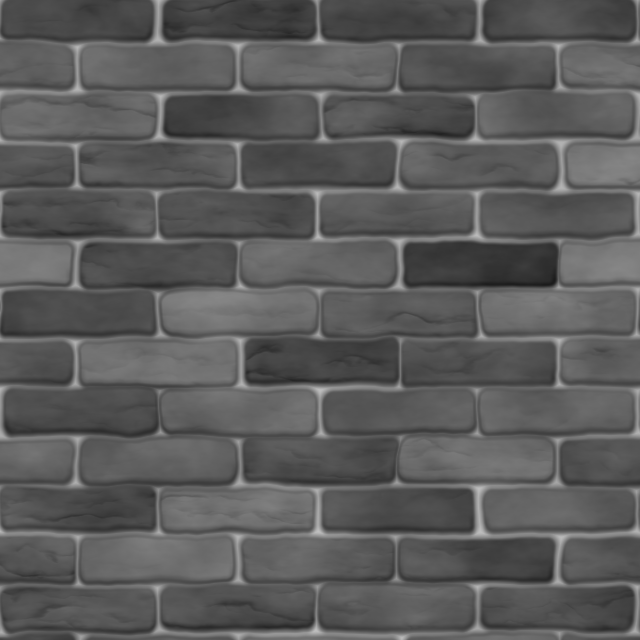
Give the GLSL for this texture map, as a WebGL 2 fragment shader.

```glsl
#version 300 es
precision highp float;
// Grey running-bond brick wall, 4 bricks across and 13 courses up.
// Jittered rounded-box distances give bricks, soft mortar and shadows;
// warped noise gives each brick its own tone, mottling and slate-like cracks.
uniform vec2 u_resolution;
out vec4 fragColor;

float hash(vec2 p) {
    vec3 q = fract(p.xyx * vec3(0.1031, 0.1030, 0.0973));
    q += dot(q, q.yzx + 33.33);
    return fract((q.x + q.y) * q.z);
}

float noise(vec2 p) {
    vec2 i = floor(p), f = fract(p);
    f = f * f * (3.0 - 2.0 * f);
    return mix(mix(hash(i), hash(i + vec2(1, 0)), f.x),
               mix(hash(i + vec2(0, 1)), hash(i + vec2(1, 1)), f.x), f.y);
}

float fbm(vec2 p) {
    float sum = 0.0, amp = 0.5;
    for (int i = 0; i < 4; i++) {
        sum += amp * noise(p);
        p = mat2(1.6, 1.2, -1.2, 1.6) * p + 7.3;
        amp *= 0.45;
    }
    return sum;
}

float roundBox(vec2 p, vec2 halfSize, float radius) {
    vec2 q = abs(p) - halfSize + radius;
    return length(max(q, 0.0)) + min(max(q.x, q.y), 0.0) - radius;
}

// Dark ledges: a sharp lip on one side, fading out on the other
float ledges(vec2 p, float layers) {
    float bend = 2.2 * fbm(p * vec2(0.8, 1.2)) + 0.5 * fbm(p * vec2(2.5, 5.0));
    float f = fract(p.y * layers + bend);
    float broken = smoothstep(0.38, 0.66, fbm(p * vec2(0.9, 3.0) + 19.0));
    return smoothstep(0.0, 0.2, f) * exp(-4.5 * f) * broken;
}

void main() {
    // One unit is the height of a course
    vec2 p = gl_FragCoord.xy / u_resolution * 13.0 - vec2(0.0, 0.14);
    vec2 wavy = p + 0.09 * (vec2(noise(p * 1.5), noise(p * 1.5 + 40.0)) - 0.5)
                  + 0.02 * (vec2(noise(p * 5.0), noise(p * 5.0 + 70.0)) - 0.5);

    // Nearest brick, and nearest shadow dropped below a brick
    float d = 9.0, shadowD = 9.0;
    vec2 id = vec2(0.0), local = vec2(0.0);
    for (int j = -1; j <= 1; j++) {
        float row = floor(p.y) + float(j);
        float shift = 0.5 * mod(row, 2.0);
        for (int i = -1; i <= 1; i++) {
            float col = floor(p.x / 3.25 - shift) + float(i);
            vec2 cell = vec2(col, row) + 50.0;
            vec2 jitter = vec2(hash(cell + 3.1), hash(cell + 8.7)) - 0.5;
            vec2 center = vec2((col + 0.5 + shift) * 3.25 - 0.03, row + 0.5) + jitter * vec2(0.1, 0.06);
            vec2 halfSize = vec2(1.55, 0.42) + 0.04 * (hash(cell + 5.3) - 0.5);
            float radius = mix(0.12, 0.22, hash(cell + 1.9));
            vec2 q = wavy - center;
            float boxD = roundBox(q, halfSize, radius);
            if (boxD < d) {
                d = boxD;
                id = cell;
                local = q;
            }
            shadowD = min(shadowD, roundBox(q + vec2(0.0, 0.09), halfSize, radius));
        }
    }

    // Brick tone: a few bricks much darker, broad mottling, fine grain
    vec2 s = local + id * vec2(7.3, 11.9);
    float tone = 0.375 + 0.16 * (hash(id + 2.7) - 0.5);
    tone -= 0.11 * step(0.9, hash(id + 12.4));
    tone += 0.27 * (fbm(s * vec2(0.6, 0.9)) - 0.45);
    tone += 0.04 * (fbm(s * vec2(4.0, 7.0)) - 0.45);

    // Cracks, from almost none to heavy
    float wear = mix(0.08, 1.0, smoothstep(0.1, 0.95, hash(id + 6.6)));
    tone -= wear * (0.23 * ledges(s, 2.2) + 0.11 * ledges(s * 1.5 + 31.0, 2.0));
    tone += wear * 0.07 * (fbm(s * vec2(1.2, 5.0)) - 0.45);

    // Worn rim, darker along the lower edge
    float rim = smoothstep(-0.13, 0.0, d);
    tone -= rim * mix(0.005, 0.085, smoothstep(0.05, -0.4, local.y));

    // Mortar brightens away from the bricks, most of all at the joints
    float mortar = 0.32 + 0.38 * smoothstep(-0.05, 0.17, d);
    mortar *= 0.7 + 0.3 * smoothstep(-0.06, 0.08, shadowD);
    mortar += 0.14 * (noise(p * 0.9 + 5.0) - 0.5);

    float grey = mix(tone, mortar, smoothstep(-0.045, 0.05, d));
    fragColor = vec4(vec3(clamp(grey, 0.08, 0.8)), 1.0);
}
```
